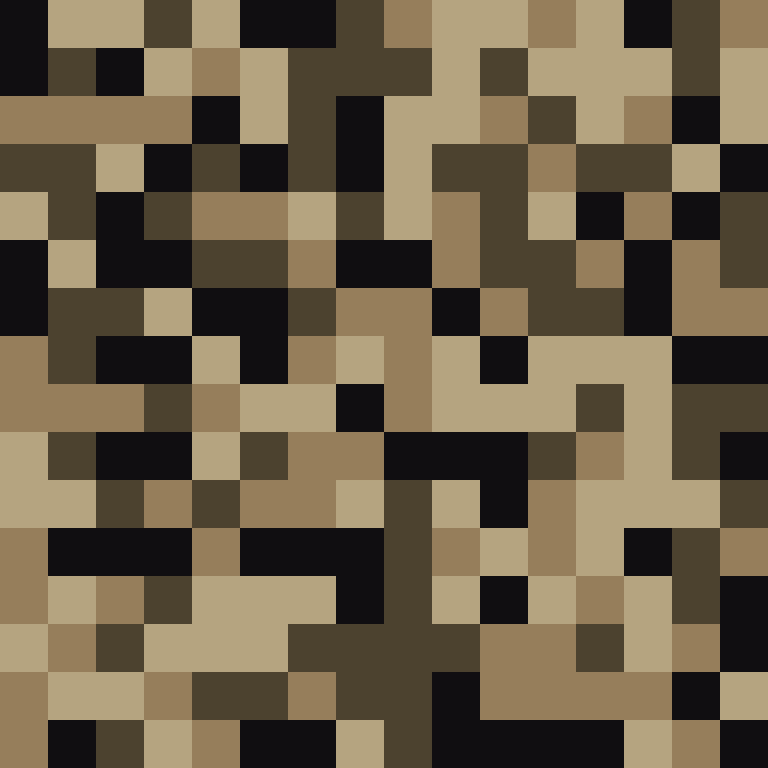
A Shadertoy shader for this pattern:

```glsl
// Blocky camouflage: a 16 by 16 grid of square cells in four earth colours.
// A bijective integer scramble deals each cell a unique rank from 0 to 255,
// so the rank thresholds set the exact share of every colour.

const float GRID = 16.0;

// Scramble the cell index; every step is invertible, so no rank repeats.
int cellRank(ivec2 cell) {
    cell &= 15;
    int rank = cell.y * 16 + cell.x;
    for (int k = 0; k < 6; k++) {
        rank = (rank * 173 + 59 + 34 * k) & 255;
        rank ^= rank >> (3 + k % 3);
    }
    return rank;
}

vec3 cellColour(vec2 cell) {
    const vec3 black = vec3(0.063, 0.053, 0.066);
    const vec3 olive = vec3(0.300, 0.258, 0.184);
    const vec3 tan_  = vec3(0.590, 0.494, 0.357);
    const vec3 sand  = vec3(0.710, 0.643, 0.500);

    int rank = cellRank(ivec2(cell));
    if (rank < 62)  return black;
    if (rank < 126) return olive;
    if (rank < 187) return tan_;
    return sand;
}

void mainImage(out vec4 fragColor, in vec2 fragCoord) {
    vec2 p = fragCoord / iResolution.y * GRID;
    float pixel = GRID / iResolution.y;

    // Box-filter the four cells that meet at the nearest grid corner.
    vec2 corner = floor(p + 0.5);
    vec2 cover = clamp((p - corner) / pixel + 0.5, 0.0, 1.0);
    vec3 lower = mix(cellColour(corner - 1.0),
                     cellColour(corner - vec2(0.0, 1.0)), cover.x);
    vec3 upper = mix(cellColour(corner - vec2(1.0, 0.0)),
                     cellColour(corner), cover.x);

    fragColor = vec4(mix(lower, upper, cover.y), 1.0);
}
```
